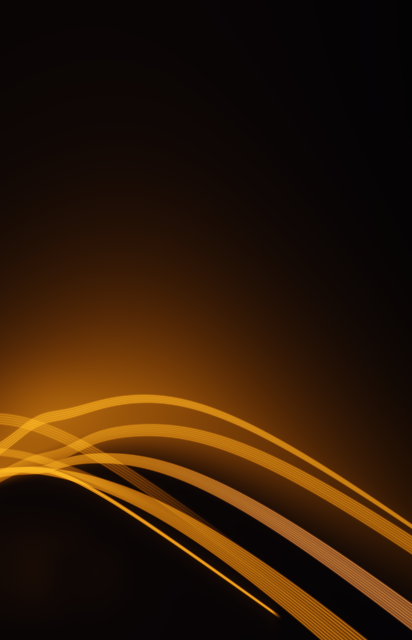
Give the GLSL for this background, as a Shadertoy shader.

```glsl
// Golden light ribbons sweeping over a dark, warm backdrop.
// Each ribbon follows a hyperbolic arch with one small bump and is split into
// fine strands; light is summed as one intensity, then mapped to amber.
#define ASPECT 0.646
#define GLOW_PEAK 0.60
#define GLOW_HEIGHT 0.185
#define GLOW_SPREAD 0.37
#define STRAND_DEPTH 0.42
#define HALO 0.09
#define BUMP_WIDTH 0.028

float hash(float n) {
    return fract(sin(n * 91.37) * 4375.85);
}

float noise(vec2 p) {
    vec2 cell = floor(p), f = fract(p);
    f = f * f * (3.0 - 2.0 * f);
    float n = cell.x + cell.y * 57.0;
    return mix(mix(hash(n), hash(n + 1.0), f.x),
               mix(hash(n + 57.0), hash(n + 58.0), f.x), f.y);
}

// arch: crest x, crest y, roundness, steepness; bump: x, height
float archHeight(float x, vec4 arch, vec2 bump) {
    float d = x - arch.x;
    float b = (x - bump.x) / BUMP_WIDTH;
    float drop = arch.w * (length(vec2(d, arch.z)) - arch.z);
    return arch.y - drop + bump.y * exp(-0.5 * b * b);
}

// Light of one stranded band; widths are half widths at the left and right
float ribbon(vec2 p, vec4 arch, vec2 bump, vec2 widths, float strands) {
    float d = p.x - arch.x;
    float slope = arch.w * d / length(vec2(d, arch.z));
    float offset = (p.y - archHeight(p.x, arch, bump)) / sqrt(1.0 + slope * slope);
    float w = mix(widths.x, widths.y, p.x / ASPECT);
    float pixel = 1.0 / iResolution.y;
    float body = 1.0 - smoothstep(w - pixel, w + pixel, abs(offset));

    // Strands fade out when too fine for the canvas
    float s = 0.5 * strands * offset / w;
    float line = 0.5 + 0.5 * cos(6.2832 * s);
    float tone = 0.6 + 0.5 * hash(floor(s + 0.5) + strands * 3.1);
    float visible = smoothstep(1.2, 3.5, 2.0 * w / (strands * pixel));
    float fibre = mix(1.0, 1.0 - STRAND_DEPTH + line * tone * STRAND_DEPTH * 1.5, visible);
    return body * fibre + HALO * exp(-abs(offset) / 0.011);
}

float screen(float base, float light) {
    return 1.0 - (1.0 - base) * (1.0 - clamp(light, 0.0, 1.0));
}

vec3 amber(float l) {
    return vec3(l, 0.45 * l + 0.32 * l * l * l, 0.005 + 0.15 * l * l * l * l);
}

void mainImage(out vec4 fragColor, in vec2 fragCoord) {
    vec2 p = fragCoord / iResolution.xy * vec2(ASPECT, 1.0);
    const vec2 flatLine = vec2(0.0);

    // Arches from the highest to the lowest
    vec4 topArch = vec4(0.228, 0.377, 0.195, 0.75);
    vec4 middleArch = vec4(0.234, 0.328, 0.234, 0.75);
    vec4 lowerArch = vec4(0.163, 0.284, 0.247, p.x < 0.163 ? 0.5 : 0.84);
    vec4 broadArch = vec4(0.026, 0.266, 0.39, 1.05);
    vec4 sparkArch = vec4(0.052, 0.267, 0.078, 0.73);
    vec4 crossArch = vec4(-0.013, 0.346, 0.156, 0.80);
    vec4 shortArch = vec4(-0.013, 0.294, 0.104, 0.50);
    vec2 topBump = vec2(0.059, 0.012);
    vec2 middleBump = vec2(0.098, -0.009);
    vec2 lowerBump = vec2(0.065, -0.008);

    // Glow rising from the top ribbon, cut off under the lower ones
    float topY = archHeight(p.x, topArch, flatLine);
    float middleY = archHeight(p.x, middleArch, flatLine);
    float lowerY = archHeight(p.x, lowerArch, flatLine);
    float rise = max(p.y - topY, 0.0) / GLOW_HEIGHT;
    float side = (p.x - 0.05) / GLOW_SPREAD;
    float glow = GLOW_PEAK * exp(-pow(rise, 1.3) - 0.5 * side * side);
    glow *= smoothstep(lowerY - 0.025, middleY + 0.015, p.y);
    vec2 core = (p - vec2(0.06, 0.375)) / vec2(0.09, 0.06);
    glow += 0.06 * exp(-dot(core, core)) * smoothstep(0.27, 0.34, p.y);

    // Faint smoke in the dark lower left
    vec2 smoke = (p - vec2(0.02, 0.11)) / vec2(0.14, 0.07);
    float light = glow + 0.05 * exp(-dot(smoke, smoke)) * (0.5 + noise(p * 18.0));

    // Ribbons, back to front
    float across = p.x / ASPECT;
    float crossFade = 1.0 - smoothstep(0.15, 0.44, p.x);
    float shortFade = 1.0 - smoothstep(0.10, 0.26, p.x);
    float sparkEnd = smoothstep(0.02, 0.10, p.x) * (1.0 - smoothstep(0.425, 0.443, p.x));
    float lower = ribbon(p, lowerArch, lowerBump, vec2(0.005, 0.017), 9.0);
    light = screen(light, 0.40 * crossFade * ribbon(p, crossArch, flatLine, vec2(0.009, 0.011), 5.0));
    light = screen(light, 0.42 * shortFade * ribbon(p, shortArch, flatLine, vec2(0.006, 0.008), 4.0));
    light = screen(light, mix(0.66, 0.58, across) * ribbon(p, broadArch, flatLine, vec2(0.003, 0.028), 11.0));
    light = screen(light, mix(0.45, 0.56, across) * ribbon(p, middleArch, middleBump, vec2(0.008, 0.0125), 7.0));
    light = screen(light, 0.60 * lower);
    light = screen(light, mix(0.52, 0.66, across) * ribbon(p, topArch, topBump, vec2(0.0085, 0.003), 5.0));
    light = screen(light, 0.82 * sparkEnd * ribbon(p, sparkArch, flatLine, vec2(0.0036, 0.0012), 2.0));

    // Dark base, darker toward the right, with a cool sheen on the lower ribbon
    vec3 base = mix(vec3(0.036, 0.018, 0.016), vec3(0.016, 0.010, 0.012), across * across);
    vec3 color = base + amber(min(light, 0.94));
    color += vec3(0.0, 0.02, 0.13) * lower * smoothstep(0.25, 0.8, across);
    fragColor = vec4(color, 1.0);
}
```
